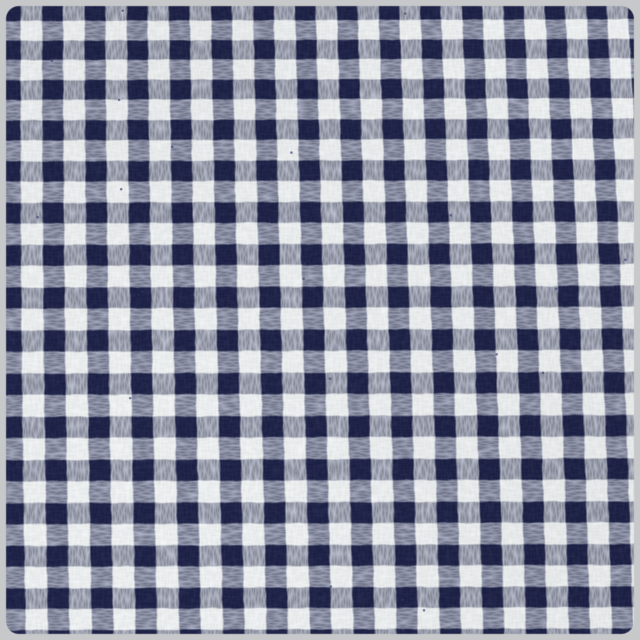
This texture is drawn by a Shadertoy shader. Its source:

```glsl
const vec3 NAVY = vec3(0.125, 0.145, 0.285);
const vec3 WHITE = vec3(0.915, 0.925, 0.93);
const vec3 WARP_MIX = vec3(0.545, 0.565, 0.645);  // navy columns over white rows
const vec3 WEFT_MIX = vec3(0.625, 0.64, 0.695);   // navy rows over white columns
const vec3 FRAME = vec3(0.78, 0.785, 0.79);

const float BAND_HALF = 0.245;      // half width of a navy band, in repeats
const float EDGE_SOFT = 0.018;      // softness of a band edge, in repeats
const float EDGE_WOBBLE = 0.007;
const float FRAME_WIDTH = 0.0095;
const float CORNER_RADIUS = 0.02;
const vec2 SLUB_DENSITY = vec2(230.0, 60.0);  // across and along a thread
const float SLUB_MIXED = 0.17;
const float SLUB_PLAIN = 0.035;
const float SPECK_CELLS = 28.0;
const float SPECK_CHANCE = 0.025;
const float SPECK_RADIUS = 0.0015;

vec2 hash2(vec2 cell) {
    vec3 q = fract(cell.xyx * vec3(0.1031, 0.1030, 0.0973));
    q += dot(q, q.yzx + 33.33);
    return fract((q.xx + q.yz) * q.zy);
}

// Distance to the nearest scattered point
float cellular(vec2 p) {
    vec2 cell = floor(p);
    float nearest = 2.0;
    for (int j = -1; j <= 1; j++) {
        for (int i = -1; i <= 1; i++) {
            vec2 neighbour = cell + vec2(i, j);
            nearest = min(nearest, distance(p, neighbour + hash2(neighbour)));
        }
    }
    return nearest;
}

// Band coordinates of the loosely stretched cloth; integers are navy centres
vec2 clothCoords(vec2 uv) {
    float down = 1.0 - uv.y;
    float period = 0.0653 + down * (0.0045 - 0.0020 * down);
    float origin = 0.0814 + 0.0098 * down * down;
    float bow = 0.0035 * sin(3.14159 * uv.x);
    float s = down + 0.003 * uv.x - 0.0788;
    return vec2((uv.x - origin - bow) / period,
                s * (16.313 + s * (1.627 * s - 2.722)));
}

// Layered sines that keep the woven edges from being ruler straight
vec2 edgeWobble(vec2 cloth) {
    vec2 along = cloth.yx;
    vec2 across = floor(cloth + 0.5);
    return EDGE_WOBBLE * (sin(along * 5.3 + across * 2.1)
                        + 0.6 * sin(along * 17.0 + across * 4.7));
}

// Coverage of navy columns (x) and navy rows (y)
vec2 navyBands(vec2 cloth, vec2 pixel) {
    vec2 offset = abs(fract(cloth + edgeWobble(cloth) + 0.5) - 0.5);
    vec2 soft = EDGE_SOFT + pixel * 8.0;
    return 1.0 - smoothstep(BAND_HALF - soft, BAND_HALF + soft, offset);
}

float speckMask(vec2 uv, float pixel) {
    vec2 cell = floor(uv * SPECK_CELLS);
    vec2 centre = (cell + 0.2 + 0.6 * hash2(cell + 7.0)) / SPECK_CELLS;
    float present = step(hash2(cell + 51.0).x, SPECK_CHANCE);
    float radius = SPECK_RADIUS + pixel;
    return present * (1.0 - smoothstep(radius * 0.3, radius, distance(uv, centre)));
}

float roundedBox(vec2 p, vec2 halfSize, float radius) {
    vec2 q = abs(p) - halfSize + radius;
    return length(max(q, 0.0)) + min(max(q.x, q.y), 0.0) - radius;
}

void mainImage(out vec4 fragColor, in vec2 fragCoord) {
    vec2 uv = fragCoord / iResolution.xy;
    vec2 pixel = 1.0 / iResolution.xy;

    // Gingham check
    vec2 navy = navyBands(clothCoords(uv), pixel);
    vec3 color = mix(mix(WHITE, WARP_MIX, navy.x),
                     mix(WEFT_MIX, NAVY, navy.x), navy.y);

    // Uneven threads, strongest where navy crosses white
    float warp = cellular(uv * SLUB_DENSITY) - 0.5;
    float weft = cellular(uv * SLUB_DENSITY.yx + 19.0) - 0.5;
    float mixed = abs(navy.x - navy.y);
    float slub = mix(warp + weft, mix(weft, warp, navy.y) * 1.3, mixed);
    color += slub * mix(SLUB_PLAIN, SLUB_MIXED, mixed);

    // Lint and a faint unevenness of light
    color = mix(color, NAVY * 1.5, 0.6 * speckMask(uv, pixel.y));
    color *= 1.0 + 0.012 * sin(uv.x * 4.1 + 0.6) * sin(uv.y * 3.3 + 0.9);

    // Rounded frame
    float edge = roundedBox(uv - 0.5, vec2(0.5 - FRAME_WIDTH), CORNER_RADIUS);
    color = mix(color, FRAME, smoothstep(-pixel.y, pixel.y, edge));

    fragColor = vec4(clamp(color, 0.0, 1.0), 1.0);
}
```
